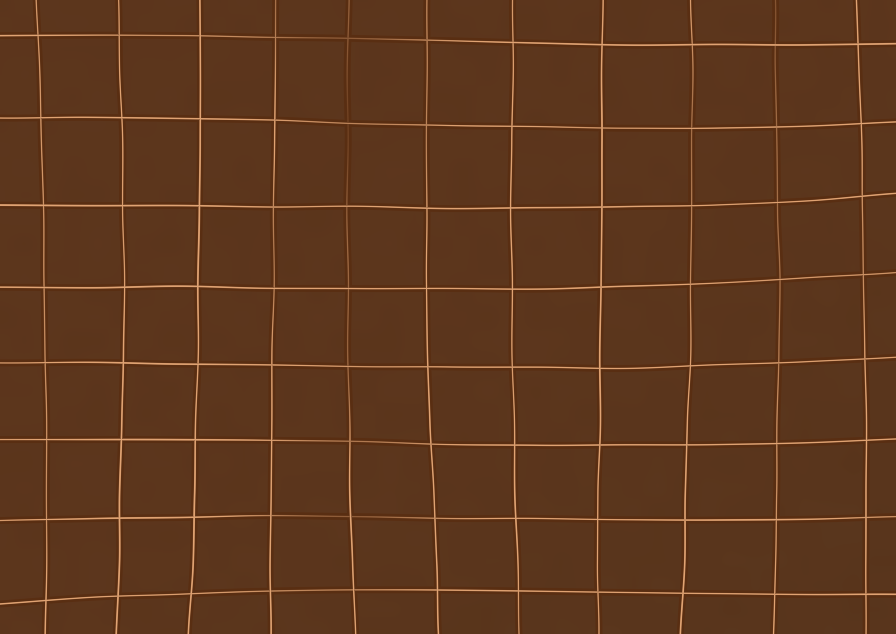
Write a WebGL 1 fragment shader that draws this pattern.

```glsl
precision highp float;
// Hand-drawn grid of thin tan lines on dark brown: 11 lines across, 8 down.
// Each line is a bent curve (tilt, bow and a small noise wobble); its
// width swells and thins along the way like a stroke of a dry pen.
uniform vec2 u_resolution;

const float TAU = 6.2831853;

float hash(vec2 p) {
  p = fract(p * vec2(0.1031, 0.1137));
  p += dot(p, p.yx + 33.33);
  return fract((p.x + p.y) * p.x * 17.0);
}

float noise(vec2 p) {
  vec2 cell = floor(p), f = fract(p);
  f = f * f * (3.0 - 2.0 * f);
  return mix(mix(hash(cell), hash(cell + vec2(1.0, 0.0)), f.x),
             mix(hash(cell + vec2(0.0, 1.0)), hash(cell + vec2(1.0, 1.0)), f.x), f.y);
}

// Position across the canvas of upright line i at depth v
float columnX(float i, float v) {
  float base = 0.0456 + 0.0915 * i - 0.0195 * sin(TAU * i / 20.0);
  float tilt = 0.0013 + 0.0125 * cos(TAU * (i - 5.0) / 5.7);
  float bow = 0.0065 * cos(TAU * (i - 1.0) / 8.0);
  float wobble = 0.003 * (noise(vec2(v * 9.0, i * 7.0 + 3.0)) - 0.5);
  return base + tilt * (v - 0.5) + bow * 4.0 * v * (1.0 - v) + wobble;
}

// Depth of level line j at position u
float rowY(float j, float u) {
  float base = 0.0625 + 0.1261 * j;
  float tilt = -0.0092 + 0.0257 * exp(-0.2 * j) * cos(1.35 * (j - 0.5));
  float bow = 0.0147 - 0.00165 * (j - 2.8) * (j - 2.8);
  float wobble = 0.003 * (noise(vec2(u * 10.0, j * 5.0 + 61.0)) - 0.5);
  return base + tilt * (u - 0.5) + bow * 4.0 * u * (1.0 - u)
         - 0.0046 * sin(TAU * u) + wobble;
}

// Soft line; strokes finer than a pixel fade instead of breaking up
float stroke(float d, float halfWidth, float pixel) {
  float r = max(halfWidth, 0.65 * pixel);
  float edge = 0.65 * pixel;
  return halfWidth / r * (1.0 - smoothstep(r - edge, r + edge, d));
}

void main() {
  vec2 uv = gl_FragCoord.xy / u_resolution;
  uv.y = 1.0 - uv.y;
  float aspect = u_resolution.x / u_resolution.y;
  float pixel = 1.0 / u_resolution.y;
  float ink = 0.0;
  float nearest = 1.0;

  // Upright lines: every fifth one is thin over its upper part
  for (int n = 0; n < 11; n++) {
    float i = float(n);
    float d = abs(uv.x - columnX(i, uv.y)) * aspect;
    float thin = pow(0.5 + 0.5 * cos(TAU * (i - 4.0) / 5.0), 2.0);
    thin *= 1.0 - smoothstep(0.4, 0.85, uv.y);
    float press = noise(vec2(uv.y * 5.0, i * 3.0 + 17.0));
    float halfWidth = 0.00085 + 0.0006 * press - 0.0007 * thin;
    ink = max(ink, stroke(d, halfWidth, pixel));
    nearest = min(nearest, d);
  }

  // Level lines: thinner left of the middle
  for (int n = 0; n < 8; n++) {
    float j = float(n);
    float d = abs(uv.y - rowY(j, uv.x));
    float thin = exp(-pow((uv.x - 0.39) / 0.11, 2.0)) * (0.5 + 0.5 * cos(TAU * j / 5.5));
    float press = noise(vec2(uv.x * 6.0, j * 3.0 + 41.0));
    float halfWidth = 0.00085 + 0.0006 * press - 0.0007 * thin;
    ink = max(ink, stroke(d, halfWidth, pixel));
    nearest = min(nearest, d);
  }

  // Brown ground, faintly mottled and a little duller at the lower right
  vec3 color = vec3(0.36, 0.21, 0.11);
  color += 0.006 * (noise(uv * vec2(aspect, 1.0) * 26.0) - 0.5);
  color -= vec3(0.012, 0.002, 0.0) * smoothstep(0.9, 1.9, uv.x + uv.y);

  // Dark rim beside each line, then the tan line itself
  float rim = 1.0 - smoothstep(0.0045, 0.0065, nearest);
  color = mix(color, vec3(0.35, 0.18, 0.07), rim);
  color = mix(color, vec3(0.88, 0.64, 0.45), ink);
  gl_FragColor = vec4(color, 1.0);
}
```
